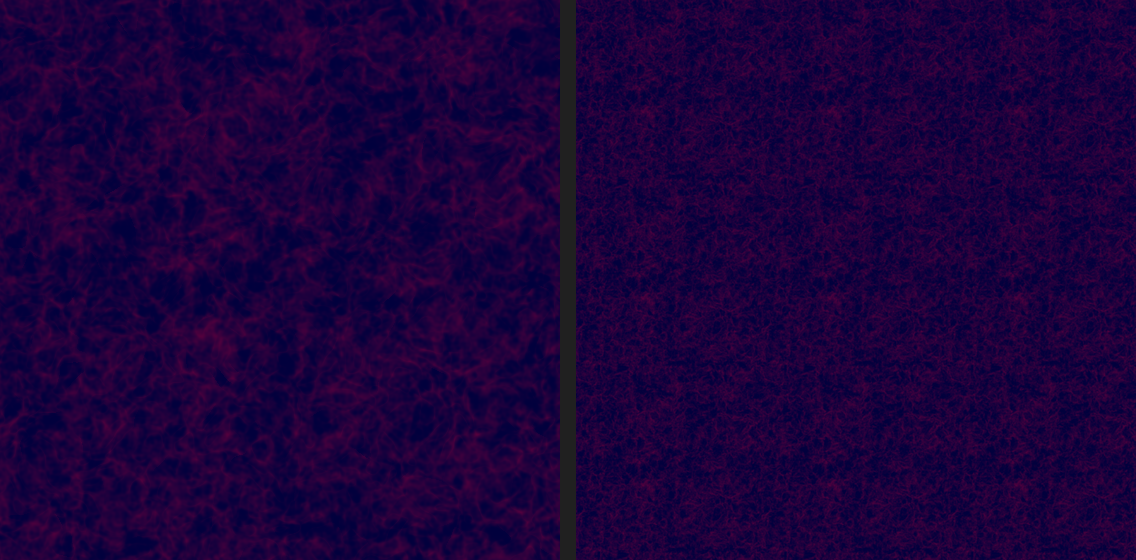
Left: one tile. Right: repeated 3 by 3.
This texture is drawn by a Shadertoy shader. Its source:

```glsl
const float BLUE_LEVEL = 0.24;    // constant blue of the ground
const float RED_MEAN = 0.098;     // average red glow
const float RED_SPREAD = 0.062;   // contrast of the glow
const float RED_FLOOR = 0.04;     // softness of the darkest tones
const float HOLE_PERIOD = 21.0;   // dark hollows across the canvas
const float HOLE_DEPTH = 1.7;
const float COARSE_WARP = 0.04;
const float FINE_WARP = 0.010;
const float NOISE_GAIN = 5.7;     // brings noise to unit deviation

// Three random values per cell, wrapping after a whole period
vec3 hashCell(vec2 cell, float period, float seed) {
    vec2 p = mod(cell, period) + 37.0 * seed + 101.0;
    vec3 h = fract(p.xyx * vec3(0.1031, 0.1030, 0.0973));
    h += dot(h, h.yxz + 33.33);
    return fract((h.xxy + h.yzz) * h.zyx);
}

float cornerSlope(vec2 cell, vec2 corner, vec2 f, float period, float seed) {
    vec2 slope = hashCell(cell + corner, period, seed).xy * 2.0 - 1.0;
    return dot(slope, f - corner);
}

// Tiling gradient noise with a deviation near one
float noise(vec2 uv, float period, float seed) {
    vec2 p = uv * period;
    vec2 cell = floor(p);
    vec2 f = p - cell;
    vec2 w = f * f * f * (f * (f * 6.0 - 15.0) + 10.0);
    vec2 right = vec2(1.0, 0.0);
    float low = mix(cornerSlope(cell, vec2(0.0), f, period, seed),
                    cornerSlope(cell, right, f, period, seed), w.x);
    float high = mix(cornerSlope(cell, right.yx, f, period, seed),
                     cornerSlope(cell, vec2(1.0), f, period, seed), w.x);
    return NOISE_GAIN * mix(low, high, w.y);
}

// Nearest distance, second distance and random value of the nearest cell
vec3 cells(vec2 uv, float period, float seed) {
    vec2 p = uv * period;
    vec2 cell = floor(p);
    vec3 nearest = vec3(9.0, 9.0, 0.0);
    for (int y = -1; y <= 1; y++) {
        for (int x = -1; x <= 1; x++) {
            vec2 neighbour = cell + vec2(x, y);
            vec3 h = hashCell(neighbour, period, seed);
            float d = length(neighbour + h.xy - p);
            if (d < nearest.x) nearest = vec3(d, nearest.x, h.z);
            else nearest.y = min(nearest.y, d);
        }
    }
    return nearest;
}

// Thin threads along the cell borders, centred on zero
float web(vec2 uv, float period, float seed) {
    vec3 c = cells(uv, period, seed);
    float border = c.y - c.x;
    return (exp(-4.0 * sqrt(border * border + 0.004)) - 0.36) / 0.25;
}

// Curved threads along the zero lines of noise, centred on zero
float threads(vec2 uv, float period, float seed) {
    float n = noise(uv, period, seed);
    return (exp(-2.0 * sqrt(n * n + 0.02)) - 0.33) / 0.26;
}

// Soft round hollows of varied strength
float hollows(vec2 uv) {
    vec3 c = cells(uv, HOLE_PERIOD, 3.0);
    return smoothstep(0.25, 0.9, c.z) * (1.0 - smoothstep(0.15, 0.6, c.x));
}

void mainImage(out vec4 fragColor, in vec2 fragCoord) {
    vec2 uv = fragCoord / iResolution.xy;

    // Bend the plane so that threads wander
    vec2 coarse = vec2(noise(uv, 9.0, 11.0), noise(uv, 9.0, 12.0));
    vec2 fine = vec2(noise(uv, 31.0, 13.0), noise(uv, 31.0, 14.0));
    vec2 bent = uv + (COARSE_WARP * coarse + FINE_WARP * fine) / NOISE_GAIN;

    // Fibrous net
    float glow = 0.36 * web(bent, 15.0, 1.0)
               + 0.40 * web(bent, 27.0, 2.0)
               + 0.30 * threads(bent, 13.0, 4.0)
               + 0.35 * threads(bent, 37.0, 5.0);

    // Broad patches and fine grain
    glow += 0.28 * noise(uv, 7.0, 6.0)
          + 0.38 * noise(bent, 64.0, 7.0)
          + 0.28 * noise(uv, 109.0, 8.0);

    // Dark hollows
    glow += 0.19 - HOLE_DEPTH * hollows(bent);

    // Red glow over blue, with a soft lower limit
    float red = RED_MEAN + RED_SPREAD * glow;
    red = 0.5 * (red + sqrt(red * red + RED_FLOOR * RED_FLOOR));
    fragColor = vec4(red, 0.0, BLUE_LEVEL, 1.0);
}
```
